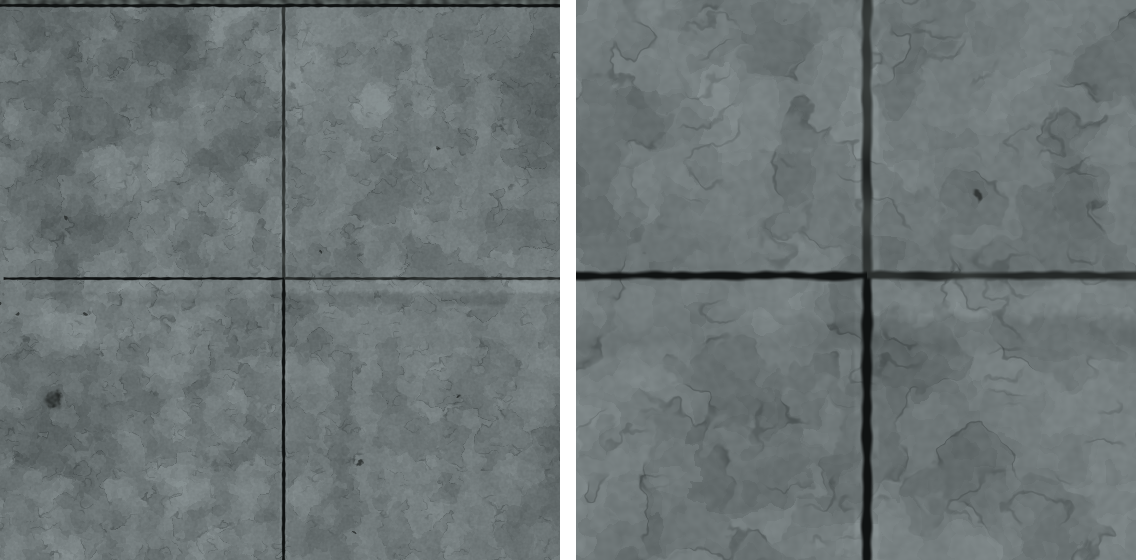
Left: the whole. Right: its middle third, enlarged.
Reproduce this texture procedurally as a three.js fragment shader.

```glsl
// Weathered concrete slabs, two by two, with dark joints, flaking stains and pits.
varying vec2 vUv;

const vec3 DARK_CONCRETE = vec3(0.345, 0.375, 0.378);
const vec3 LIGHT_CONCRETE = vec3(0.50, 0.535, 0.54);
const vec3 JOINT_BLACK = vec3(0.06, 0.07, 0.07);
const vec3 JOINT_GREY = vec3(0.22, 0.24, 0.235);
const vec3 PIT_COLOUR = vec3(0.13, 0.145, 0.14);
const vec2 CROSSING = vec2(0.5065, 0.5026);
const float TOP_JOINT = 0.990;

vec2 hash2(vec2 p) {
  vec3 q = fract(p.xyx * vec3(0.1031, 0.1030, 0.0973));
  q += dot(q, q.yzx + 33.33);
  return fract((q.xx + q.yz) * q.zy);
}

float gradientDot(vec2 cell, vec2 offset, vec2 f) {
  float angle = 6.2832 * hash2(cell + offset).x;
  return dot(vec2(cos(angle), sin(angle)), f - offset);
}

float gradientNoise(vec2 p) {
  vec2 i = floor(p), f = fract(p);
  vec2 u = f * f * f * (f * (f * 6.0 - 15.0) + 10.0);
  float low = mix(gradientDot(i, vec2(0.0), f), gradientDot(i, vec2(1.0, 0.0), f), u.x);
  float high = mix(gradientDot(i, vec2(0.0, 1.0), f), gradientDot(i, vec2(1.0), f), u.x);
  return mix(low, high, u.y);
}

float fbm(vec2 p) {
  float sum = 0.0, amplitude = 0.6;
  for (int i = 0; i < 4; i++) {
    sum += amplitude * gradientNoise(p);
    p = mat2(1.6, 1.2, -1.2, 1.6) * p + 17.3;
    amplitude *= 0.5;
  }
  return sum;
}

// Centre of the nearest flake.
vec2 flake(vec2 p, float scale) {
  vec2 q = p * scale, i = floor(q), centre = q;
  float nearest = 9.0;
  for (int y = -1; y <= 1; y++) {
    for (int x = -1; x <= 1; x++) {
      vec2 cell = i + vec2(float(x), float(y));
      vec2 point = cell + 0.1 + 0.8 * hash2(cell + scale);
      float d = distance(q, point);
      if (d < nearest) { nearest = d; centre = point; }
    }
  }
  return centre / scale;
}

float blob(vec2 p, vec2 centre, vec2 radius) {
  vec2 d = (p - centre) / radius;
  return exp(-dot(d, d));
}

// Broad damp areas and pale worn areas.
float stains(vec2 p) {
  float damp = blob(p, vec2(0.12, 0.88), vec2(0.10, 0.12));
  damp += blob(p, vec2(0.31, 0.93), vec2(0.06, 0.06));
  damp += blob(p, vec2(0.10, 0.66), vec2(0.08, 0.10));
  damp += 0.8 * blob(p, vec2(0.42, 0.73), vec2(0.06, 0.05));
  damp += blob(p, vec2(0.98, 0.82), vec2(0.06, 0.13));
  damp += blob(p, vec2(1.00, 0.18), vec2(0.04, 0.09));
  damp += 0.9 * blob(p, vec2(0.09, 0.22), vec2(0.13, 0.13));
  damp += 0.7 * blob(p, vec2(0.73, 0.70), vec2(0.06, 0.05));
  float worn = blob(p, vec2(0.24, 0.71), vec2(0.07, 0.06));
  worn += blob(p, vec2(0.56, 0.88), vec2(0.05, 0.08));
  worn += 0.8 * blob(p, vec2(0.66, 0.82), vec2(0.05, 0.07));
  worn += 0.8 * blob(p, vec2(0.12, 0.42), vec2(0.11, 0.03));
  worn += 0.8 * blob(p, vec2(0.325, 0.15), vec2(0.025, 0.12));
  return 0.40 * worn - 0.42 * damp;
}

float concreteTone(vec2 p) {
  float contrast = mix(1.0, 0.65, smoothstep(0.45, 0.6, p.x));
  float streaks = gradientNoise(p * vec2(26.0, 5.0));
  return 0.59 + stains(p) + contrast * (0.6 * fbm(p * 6.0) + 0.75 * fbm(p * 19.0)) + 0.18 * streaks;
}

float line(float d, float halfWidth, float softness) {
  return 1.0 - smoothstep(halfWidth - softness, halfWidth + softness, abs(d));
}

void main() {
  vec2 warp = vec2(fbm(vUv * 42.0), fbm(vUv * 42.0 + 41.0));
  vec2 p = vUv + 0.016 * warp;
  float chips = gradientNoise(vUv * 75.0);
  float wobble = 0.0008 * gradientNoise(vUv * 30.0);

  // Crisp flakes of two sizes over a softer base.
  vec2 coarse = flake(p, 42.0), fine = flake(p, 95.0);
  float flakeMix = smoothstep(-0.08, 0.08, gradientNoise(p * 14.0));
  float tone = mix(concreteTone(coarse), concreteTone(fine), 0.3 + 0.5 * flakeMix);
  tone += 0.16 * (hash2(floor(fine * 95.0)).x - 0.5);

  // Peeled skin: a sharp step in tone with a thin, broken dark rim.
  float skin = fbm(p * 11.0 + 5.0) + 0.25 * stains(p);
  float rimMask = smoothstep(0.0, 0.22, gradientNoise(vUv * 31.0 + 9.0));
  tone += 0.22 * (smoothstep(-0.012, 0.012, skin) - 0.5);
  tone -= 0.42 * rimMask * line(skin + 0.012, 0.010, 0.010);

  // Short hairline scratches and fine grain.
  float scratch = gradientNoise(p * vec2(34.0, 52.0) + 3.0);
  float scratchMask = smoothstep(0.12, 0.32, gradientNoise(vUv * 23.0 + 60.0));
  tone -= 0.38 * scratchMask * line(scratch, 0.045, 0.035);
  tone += 0.13 * gradientNoise(vUv * 110.0) + 0.15 * gradientNoise(vUv * 210.0);

  // Pale lip and broken shadow band below the middle joint.
  vec2 d = vUv - CROSSING + wobble;
  float rightSide = step(0.0, d.x), upper = step(0.0, d.y);
  float ragged = d.y + 0.9 * (p.y - vUv.y);
  float broken = smoothstep(-0.25, 0.25, gradientNoise(vUv * vec2(11.0, 30.0)));
  tone += mix(0.10, 0.32, rightSide) * line(ragged + 0.014, 0.010, 0.003);
  tone -= 0.26 * broken * line(ragged + 0.036, 0.009, 0.005) * smoothstep(0.02, 0.06, vUv.x);
  tone += 0.30 * smoothstep(-0.2, 0.3, chips) * line(abs(d.x) - 0.0055, 0.0018, 0.0012);
  vec3 colour = mix(DARK_CONCRETE, LIGHT_CONCRETE, clamp(tone, -0.3, 1.2));

  // Scattered pits of varied size, plus one large worn hole.
  for (int i = 0; i < 9; i++) {
    vec2 seed = hash2(vec2(float(i) * 7.0 + 3.0, 19.0));
    float radius = mix(0.0015, 0.0045, seed.x * seed.y);
    float pit = 1.0 - smoothstep(radius * 0.5, radius + 0.0015, distance(p, hash2(seed * 91.0)));
    colour = mix(colour, PIT_COLOUR, 0.75 * pit);
  }
  float hole = distance(p, vec2(0.097, 0.284));
  float holeDepth = 0.6 + 0.6 * gradientNoise(vUv * 120.0);
  colour = mix(colour, PIT_COLOUR, holeDepth * (1.0 - smoothstep(0.010, 0.020, hole)));

  // Joints: chipped, and greyed by dust in the upper and right arms.
  float dust = 0.75 + 0.7 * gradientNoise(vUv * 38.0);
  vec3 verticalColour = mix(JOINT_BLACK, JOINT_GREY, upper * dust);
  vec3 horizontalColour = mix(JOINT_BLACK, JOINT_GREY, rightSide * dust * 0.8);
  float vertical = line(d.x, 0.0027 + 0.0014 * chips, 0.0014);
  float horizontal = line(d.y, 0.0022 + 0.0014 * chips, 0.0014);
  colour = mix(colour, verticalColour, vertical);
  colour = mix(colour, horizontalColour, horizontal * smoothstep(0.005, 0.008, vUv.x));

  // Dirty strip above the top joint.
  float top = vUv.y - TOP_JOINT + wobble;
  vec3 dirt = JOINT_GREY * (1.3 + 0.9 * gradientNoise(vUv * 70.0));
  colour = mix(colour, dirt, smoothstep(0.0, 0.002, top));
  colour = mix(colour, JOINT_BLACK, line(top, 0.0026 + 0.0015 * chips, 0.0014));
  gl_FragColor = vec4(colour, 1.0);
}
```
